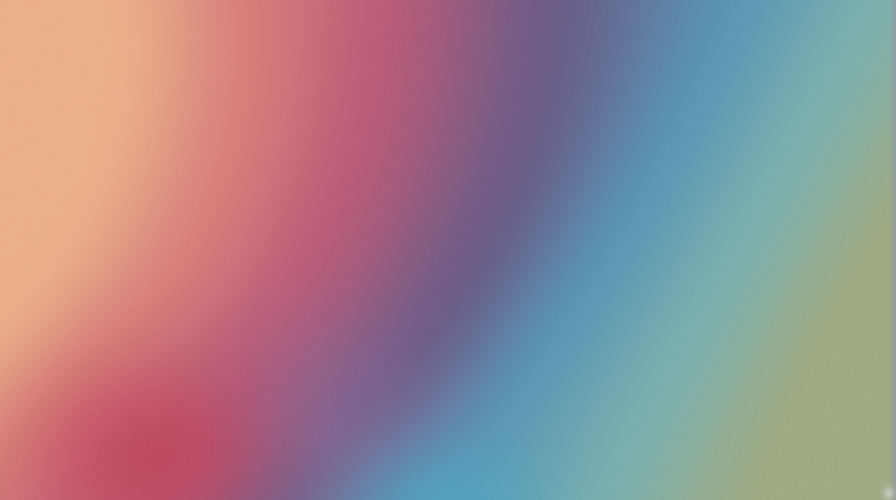
Write a Shadertoy shader that draws this background.

```glsl
// A soft diagonal colour wash from peach through rose and purple to teal and olive.
// Each colour follows a curved contour x(y); neighbours blend between their contours,
// then wide Gaussian glows, a thin pale right border and a faint grain are laid over.

#define BLEND_OVERLAP 0.12
#define CRIMSON_AMOUNT 0.85
#define LILAC_AMOUNT 0.55
#define CYAN_AMOUNT 0.75
#define BORDER_START 0.991
#define BORDER_AMOUNT 0.6
#define GRAIN_AMOUNT 0.006
#define GRAIN_CELLS 256.0

const int STOPS = 7;

// Ramp colours from left to right
const vec3 RAMP[STOPS] = vec3[STOPS](
    vec3(0.92, 0.69, 0.54),   // peach
    vec3(0.84, 0.49, 0.48),   // salmon
    vec3(0.73, 0.36, 0.47),   // rose
    vec3(0.41, 0.36, 0.53),   // purple
    vec3(0.35, 0.59, 0.71),   // blue
    vec3(0.49, 0.69, 0.68),   // teal
    vec3(0.62, 0.67, 0.52));  // olive

// Contour of each colour: x = a + b*y + c*y*y
const vec3 CONTOUR[STOPS] = vec3[STOPS](
    vec3(-0.22, 0.77, -0.42),
    vec3(-0.02, 0.66, -0.36),
    vec3(0.17, 0.48, -0.22),
    vec3(0.32, 0.58, -0.28),
    vec3(0.48, 0.46, -0.12),
    vec3(0.68, 0.30, 0.00),
    vec3(0.84, 0.19, 0.14));

const vec3 CRIMSON = vec3(0.75, 0.28, 0.37);
const vec3 LILAC = vec3(0.55, 0.42, 0.61);
const vec3 CYAN = vec3(0.30, 0.65, 0.76);
const vec3 BORDER = vec3(0.56, 0.58, 0.65);
const vec3 HIGHLIGHT = vec3(0.82, 0.84, 0.83);

float hash(vec2 p) {
    vec3 q = fract(p.xyx * 0.1031);
    q += dot(q, q.yzx + 33.33);
    return fract((q.x + q.y) * q.z);
}

float contourX(int i, float y) {
    return dot(CONTOUR[i], vec3(1.0, y, y * y));
}

// Elliptical Gaussian, one at its centre
float glow(vec2 p, vec2 centre, vec2 radius) {
    vec2 d = (p - centre) / radius;
    return exp(-dot(d, d));
}

vec3 colourRamp(vec2 p) {
    vec3 colour = RAMP[0];
    float left = contourX(0, p.y);
    for (int i = 1; i < STOPS; i++) {
        float right = contourX(i, p.y);
        float overlap = BLEND_OVERLAP * (right - left);
        float t = smoothstep(left - overlap, right + overlap, p.x);
        colour += (RAMP[i] - RAMP[i - 1]) * t;
        left = right;
    }
    return colour;
}

void mainImage(out vec4 fragColor, in vec2 fragCoord) {
    vec2 uv = fragCoord / iResolution.xy;
    vec3 colour = colourRamp(uv);

    // Glows along the lower edge
    colour = mix(colour, LILAC, LILAC_AMOUNT * glow(uv, vec2(0.37, 0.14), vec2(0.12, 0.20)));
    colour = mix(colour, CRIMSON, CRIMSON_AMOUNT * glow(uv, vec2(0.17, 0.09), vec2(0.13, 0.18)));
    colour = mix(colour, CYAN, CYAN_AMOUNT * glow(uv, vec2(0.50, -0.03), vec2(0.11, 0.14)));

    // Thin pale border with a small corner highlight
    colour = mix(colour, BORDER, BORDER_AMOUNT * smoothstep(BORDER_START, 1.0, uv.x));
    colour = mix(colour, HIGHLIGHT, 0.7 * glow(uv, vec2(0.992, 0.014), vec2(0.006, 0.012)));

    // Fine grain
    vec2 cell = floor(fragCoord / iResolution.y * GRAIN_CELLS);
    colour += GRAIN_AMOUNT * (hash(cell) - 0.5);

    fragColor = vec4(clamp(colour, 0.0, 1.0), 1.0);
}
```
